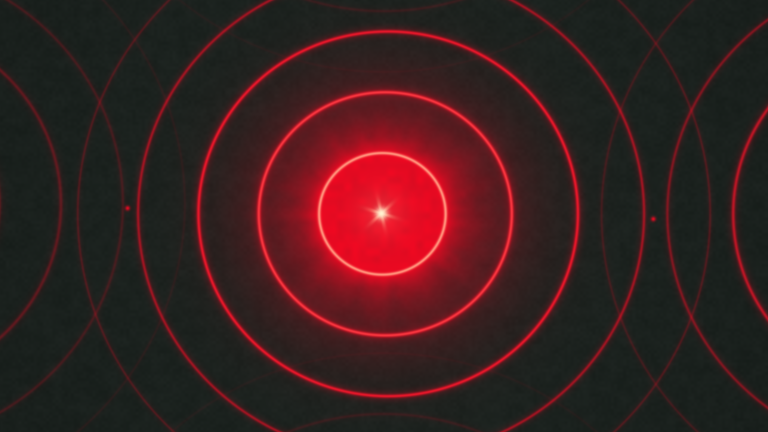
A Shadertoy shader for this background:

```glsl
// Concentric red laser rings around a bright star, with fainter ring sets at the sides.

// Lengths are in canvas heights, measured from the canvas centre.
const vec3 BACKDROP   = vec3(0.105, 0.132, 0.118);
const vec3 LASER_RED  = vec3(0.95, 0.03, 0.13);
const vec3 HOT_PINK   = vec3(1.0, 0.56, 0.47);
const vec3 CORE_WHITE = vec3(1.0, 0.95, 0.82);

const vec2  STAR_POS     = vec2(-0.006, 0.006);
const vec2  RING_CENTRE  = vec2(-0.0104, 0.005);
const float RING_SPACING = 0.1464;
const float RING_SQUASH  = 0.961;   // height of a ring over its width
const float RING_DRIFT   = 0.0067;  // sideways shift per ring
const int   RING_COUNT   = 5;
const float FADE_RING    = 4.1;     // ring number at half brightness
const float GRAIN        = 0.014;

float hash(vec2 p) {
    return fract(sin(dot(p, vec2(127.1, 311.7))) * 43758.5453);
}

float noise(vec2 p) {
    vec2 i = floor(p), f = fract(p);
    f = f * f * (3.0 - 2.0 * f);
    return mix(mix(hash(i), hash(i + vec2(1, 0)), f.x),
               mix(hash(i + vec2(0, 1)), hash(i + vec2(1, 1)), f.x), f.y);
}

float gauss(float d, float width) {
    return exp(-d * d / (width * width));
}

// Signed distance to an upright ellipse, close to exact for mild squash
float ellipseDistance(vec2 p, float radius) {
    return length(p * vec2(1.0, 1.0 / RING_SQUASH)) - radius;
}

// One set of evenly spaced rings, dimmer and redder outwards
vec3 addRings(vec3 colour, vec2 p, vec2 centre, float drift, float gain) {
    float pixel = 1.0 / iResolution.y;
    for (int i = 1; i <= RING_COUNT; i++) {
        float n = float(i);
        float d = ellipseDistance(p - centre - vec2(drift * n, 0.0), RING_SPACING * n);
        float strength = gain / (1.0 + pow(n / FADE_RING, 7.0));
        float width = max(0.0062 - 0.0006 * n, 0.8 * pixel);
        float heat = gain * exp(1.1 * (1.0 - n));
        float line = gauss(d, width);
        colour = mix(colour, LASER_RED, 0.22 * strength * gauss(d, 3.0 * width));
        colour = mix(colour, mix(LASER_RED, HOT_PINK, heat * line), strength * line);
    }
    return colour;
}

// Filled inner disc and the uneven halo that spreads from its rim
float glow(vec2 p) {
    vec2 q = p - RING_CENTRE - vec2(RING_DRIFT, 0.0);
    float outside = max(ellipseDistance(q, RING_SPACING), 0.0);
    vec2 dir = q / max(length(q), 1e-4);
    float rays = 0.75 + 0.5 * noise(dir * 7.0 + 20.0);
    return 0.58 * exp(-outside / (0.042 * rays)) + 0.36 * gauss(outside, 0.19);
}

// Six-pointed star with a white core
vec3 addStar(vec3 colour, vec2 p) {
    vec2 q = p - STAR_POS;
    float r = length(q);
    float angle = atan(q.y, q.x + 1e-5);
    float spikes = pow(abs(cos(3.0 * angle + 0.9)), 5.0);
    colour = mix(colour, HOT_PINK, 0.2 * gauss(r, 0.055));
    colour = mix(colour, HOT_PINK, 0.9 * gauss(r, mix(0.012, 0.028, spikes)));
    return mix(colour, CORE_WHITE, gauss(r, 0.013));
}

void mainImage(out vec4 fragColor, in vec2 fragCoord) {
    vec2 p = (fragCoord - 0.5 * iResolution.xy) / iResolution.y;

    // Dark backdrop with soft blotches
    vec3 colour = BACKDROP * (1.04 - 0.12 * dot(p, p));
    colour += GRAIN * (noise(p * 45.0) + noise(p * 140.0) - 1.0);

    // Central glow
    float mottling = 0.95 + 0.1 * noise(p * 60.0);
    colour = mix(colour, LASER_RED, clamp(glow(p) * mottling, 0.0, 1.0));

    // Neighbouring sets: right, left, below, above
    colour = addRings(colour, p, vec2(1.2656, 0.005), -0.006, 0.75);
    colour = addRings(colour, p, vec2(-1.178, 0.028), -0.003, 0.3);
    colour = addRings(colour, p, vec2(0.0, -1.021), 0.0, 0.2);
    colour = addRings(colour, p, vec2(0.0, 1.037), 0.0, 0.2);

    // Main set and star
    colour = addRings(colour, p, RING_CENTRE, RING_DRIFT, 1.0);
    colour = addStar(colour, p);

    // Small stray dot on either side
    for (float side = -1.0; side <= 1.0; side += 2.0) {
        vec2 dot_pos = vec2(0.015 + 0.6085 * side, 0.0055 - 0.0125 * side);
        colour = mix(colour, LASER_RED, 0.9 * gauss(length(p - dot_pos), 0.0055));
    }

    fragColor = vec4(clamp(colour, 0.0, 1.0), 1.0);
}
```
